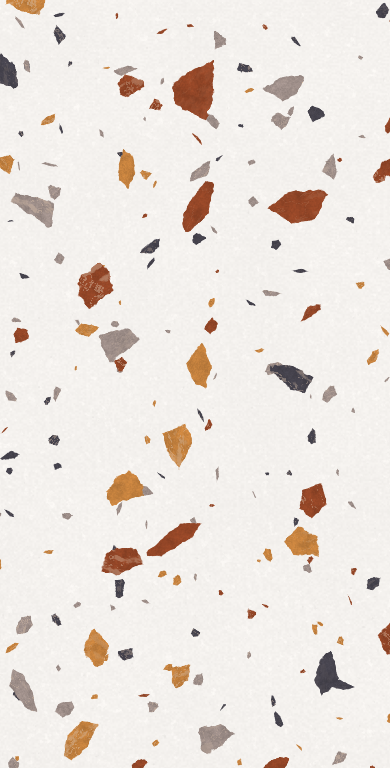
A WebGL 2 fragment shader for this texture:

```glsl
#version 300 es
precision highp float;

uniform vec2 u_resolution;
out vec4 fragColor;

const float TAU = 6.2831853;
const int SIDES = 6;

float hash(vec2 p) {
    return fract(sin(dot(p, vec2(127.1, 311.7))) * 43758.5453);
}

float noise(vec2 p) {
    vec2 i = floor(p), f = fract(p);
    f = f * f * (3.0 - 2.0 * f);
    return mix(mix(hash(i), hash(i + vec2(1, 0)), f.x),
               mix(hash(i + vec2(0, 1)), hash(i + vec2(1, 1)), f.x), f.y);
}

float fbm(vec2 p) {
    float sum = 0.0, amp = 0.5;
    for (int i = 0; i < 4; i++) {
        sum += amp * noise(p);
        p = mat2(1.6, 1.2, -1.2, 1.6) * p + 7.3;
        amp *= 0.5;
    }
    return sum / 0.9375;
}

mat2 rotation(float a) {
    return mat2(cos(a), sin(a), -sin(a), cos(a));
}

// Distance to an irregular polygon whose sides are tangent to scaled ellipses
float shardDistance(vec2 q, vec2 axes, vec2 id) {
    float d = -1.0;
    for (int i = 0; i < SIDES; i++) {
        float k = float(i);
        float a = (k + 0.8 * hash(id + k * 3.1)) * TAU / float(SIDES);
        vec2 n = normalize(vec2(cos(a), sin(a)) / axes);
        float inset = mix(0.48, 1.08, hash(id + k * 5.7 + 2.0));
        d = max(d, dot(q, n) - inset * length(n * axes));
    }
    return d;
}

// Pick one of four stones; warm is the share of rust and ochre
vec3 stoneColor(float pick, float warm) {
    vec3 rust = vec3(0.57, 0.27, 0.15);
    vec3 ochre = vec3(0.76, 0.50, 0.24);
    vec3 taupe = vec3(0.61, 0.55, 0.53);
    vec3 charcoal = vec3(0.27, 0.26, 0.30);
    if (pick < warm) return pick < warm * 0.54 ? rust : ochre;
    return pick < mix(warm, 1.0, 0.52) ? taupe : charcoal;
}

// Mottled stone with pale patches and thin veins
vec3 stoneSurface(vec3 base, vec2 q, float veining) {
    float tone = fbm(q * 3.0);
    float grain = noise(q * 17.0);
    vec3 col = base * (0.83 + 0.25 * tone + 0.1 * grain);
    vec3 pale = mix(base, vec3(0.86, 0.76, 0.67), 0.6);
    float ridge = abs(fbm(q * vec2(1.3, 2.2) + tone * 0.8) - 0.5);
    float vein = 1.0 - smoothstep(0.004, 0.028, ridge);
    float patchy = smoothstep(0.58, 0.72, fbm(q * vec2(1.5, 2.8) + 31.0));
    return mix(col, pale, veining * max(0.75 * vein, 0.7 * patchy));
}

// One scattered size class; radii and stretches are min-max ranges
vec3 scatterShards(vec3 col, vec2 p, float cell, vec2 radii, vec2 stretches,
                   float density, float warm, float seed, float px) {
    vec2 home = floor(p / cell);
    for (int y = -1; y <= 1; y++)
    for (int x = -1; x <= 1; x++) {
        vec2 id = home + vec2(x, y) + seed;
        if (hash(id + 0.5) > density) continue;
        vec2 jitter = vec2(hash(id + 11.3), hash(id + 23.9)) - 0.5;
        vec2 center = (id - seed + 0.5 + 0.72 * jitter) * cell;
        float radius = mix(radii.x, radii.y, hash(id + 37.1));
        float stretch = mix(stretches.x, stretches.y, pow(hash(id + 41.7), 1.6));
        vec2 q = rotation(TAU * hash(id + 53.3)) * (p - center);
        if (length(q) > 3.5 * radius * stretch) continue;

        float d = shardDistance(q, radius * vec2(stretch, 1.0 / stretch), id);
        vec2 local = q / radius + 19.0 * hash(id + 61.9);
        d += (fbm(local * 3.2) - 0.5) * 0.3 * radius / stretch;
        float veining = smoothstep(0.15, 0.85, hash(id + 71.3));
        vec3 stone = stoneColor(hash(id + 83.7), warm);
        stone = stoneSurface(stone, local, veining);
        col = mix(col, stone, 1.0 - smoothstep(-0.6 * px, 0.6 * px, d));
    }
    return col;
}

// Pale ground with faint clouds, fine grain and light flecks
vec3 groundColor(vec2 p) {
    vec3 col = vec3(0.957, 0.946, 0.933);
    col += 0.016 * (fbm(p * 6.0) - 0.5);
    col += 0.028 * (noise(p * 210.0) - 0.5);
    col += 0.020 * smoothstep(0.64, 0.8, fbm(p * 75.0));
    col -= 0.030 * smoothstep(0.9, 0.98, noise(p * 130.0 + 40.0));
    return col;
}

void main() {
    vec2 p = gl_FragCoord.xy / u_resolution.x;
    float px = 1.0 / u_resolution.x;
    vec3 col = groundColor(p);
    col = scatterShards(col, p + 0.03, 0.125, vec2(0.005, 0.011), vec2(1.1, 2.1), 0.85, 0.42, 17.0, px);
    col = scatterShards(col, p + 0.07, 0.165, vec2(0.012, 0.024), vec2(1.0, 1.6), 0.88, 0.38, 59.0, px);
    col = scatterShards(col, p + 0.11, 0.25, vec2(0.034, 0.060), vec2(1.0, 1.55), 0.90, 0.66, 103.0, px);
    fragColor = vec4(clamp(col, 0.0, 1.0), 1.0);
}
```
